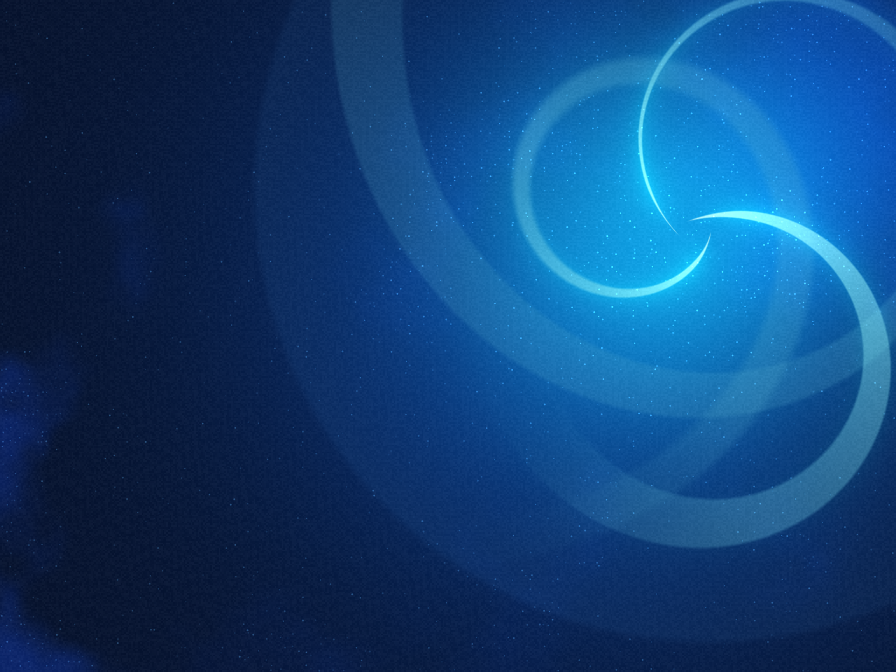
Write a Shadertoy shader that draws this background.

```glsl
// Three luminous spiral ribbons around a cyan glow in a dusty blue night sky.

const float TAU = 6.2831853;
const float SPAN = 7.0;              // sweep in radians at which growth and width apply

const vec3 NIGHT      = vec3(0.035, 0.080, 0.180);
const vec3 BLUE_GLOW  = vec3(0.010, 0.190, 0.460);
const vec3 CYAN_GLOW  = vec3(0.020, 0.350, 0.230);
const vec3 ROYAL_GLOW = vec3(0.000, 0.100, 0.270);
const vec3 RIBBON     = vec3(0.330, 0.680, 0.800);
const vec3 TIP        = vec3(0.760, 0.980, 1.000);
const vec3 DUST       = vec3(0.020, 0.070, 0.230);

const vec2 BLUE_POS  = vec2(0.938, 0.600);
const vec2 CYAN_POS  = vec2(0.990, 0.653);
const vec2 ROYAL_POS = vec2(1.285, 0.826);
const vec2 RING_POS  = vec2(1.056, 0.722);
const float RING_RADIUS = 0.677;
const float STAR_CELLS  = 150.0;
const float GRAIN_CELLS = 384.0;
const float GRAIN       = 0.035;

struct Arm {
    vec2 pole;       // centre the arm winds around, clockwise
    float start;     // angle of the tip
    float radius;    // radius near the tip
    float growth;    // radius gained over SPAN
    float power;     // how late the radius grows
    float tuck;      // inward bend of the tip
    float width;     // half width at SPAN
    float flare;     // how late the ribbon widens
    float body;      // opacity far from the tip
    float soft;      // edge blur
    vec2 fade;       // sweep where the arm dissolves
};

const Arm RIGHT_ARM = Arm(vec2(1.0885, 0.469), 1.90, 0.212, 0.366, 3.4, 0.0,
                          0.066, 1.0, 0.22, 0.002, vec2(3.3, 5.0));
const Arm INNER_ARM = Arm(vec2(0.9375, 0.722), -0.49, 0.161, 0.221, 6.0, 0.024,
                          0.028, 1.0, 0.22, 0.008, vec2(6.6, 7.9));
const Arm OUTER_ARM = Arm(vec2(1.158, 0.792), -2.356, 0.205, 0.366, 3.4, 0.0,
                          0.046, 2.0, 0.17, 0.003, vec2(7.0, 8.4));

float hash(vec2 p) {
    return fract(sin(dot(p, vec2(127.1, 311.7))) * 43758.5453);
}

float noise(vec2 p) {
    vec2 i = floor(p), f = fract(p);
    f = f * f * (3.0 - 2.0 * f);
    return mix(mix(hash(i), hash(i + vec2(1, 0)), f.x),
               mix(hash(i + vec2(0, 1)), hash(i + vec2(1, 1)), f.x), f.y);
}

float fbm(vec2 p) {
    float sum = 0.0, amp = 0.5;
    for (int i = 0; i < 4; i++) {
        sum += amp * noise(p);
        p = p * 2.03 + 17.0;
        amp *= 0.5;
    }
    return sum;
}

float glow(vec2 p, vec2 centre, float size) {
    vec2 q = (p - centre) / size;
    return exp(-dot(q, q));
}

// Lays one tapering spiral ribbon and its tip halo over the colour.
vec3 drawArm(vec3 col, vec2 p, Arm arm, float pixel) {
    vec2 q = p - arm.pole;
    float sweep = mod(arm.start - atan(q.y, q.x), TAU);
    for (int turn = 0; turn < 2; turn++) {
        float t = sweep + TAU * float(turn);
        float s = max(t / SPAN, 0.0001);
        float gain = arm.growth * pow(s, arm.power);
        float r = arm.radius + gain - arm.tuck * exp(-2.0 * t);
        float slope = gain * arm.power / (s * SPAN);
        float d = abs(length(q) - r) * r / length(vec2(r, slope));

        float taper = smoothstep(0.0, 0.5, t);
        float halfWidth = arm.width * pow(s, arm.flare) + 0.002 * taper;
        float edge = pixel + arm.soft * smoothstep(0.5, 4.0, t);
        float cover = 1.0 - smoothstep(-edge, edge, d - halfWidth);
        cover *= smoothstep(0.0, 0.08, t) * (1.0 - smoothstep(arm.fade.x, arm.fade.y, t));

        float alpha = mix(arm.body, 1.0, exp(-0.65 * t));
        col = mix(col, mix(RIBBON, TIP, exp(-0.5 * t)), cover * alpha);
        col += CYAN_GLOW * 0.7 * taper * exp(-0.7 * t - max(d - halfWidth, 0.0) / 0.018);
    }
    return col;
}

// Scattered round specks, one candidate in each grid cell.
float stars(vec2 p, float density, float pixel) {
    vec2 g = p * STAR_CELLS, cell = floor(g);
    vec2 pos = 0.25 + 0.5 * vec2(hash(cell + 3.1), hash(cell + 8.7));
    float size = 0.10 + 0.10 * hash(cell + 5.3);
    float blur = pixel * STAR_CELLS * 0.6;
    float dotMask = 1.0 - smoothstep(size - blur, size + blur, length(fract(g) - pos));
    return dotMask * step(1.0 - density, hash(cell)) * hash(cell + 1.9);
}

void mainImage(out vec4 fragColor, in vec2 fragCoord) {
    vec2 p = fragCoord / iResolution.y;
    float pixel = 1.0 / iResolution.y;

    // Layered glows
    float core = glow(p, CYAN_POS, 0.27);
    vec3 col = NIGHT + BLUE_GLOW * glow(p, BLUE_POS, 0.50)
             + CYAN_GLOW * core + ROYAL_GLOW * glow(p, ROYAL_POS, 0.25);

    // Wide faint ring: crisp outside, dissolving inward
    float inside = RING_RADIUS - length(p - RING_POS);
    col += vec3(0.018, 0.035, 0.045) * smoothstep(-0.008, 0.008, inside) * exp(-max(inside, 0.0) / 0.12);

    // Ribbons
    col = drawArm(col, p, OUTER_ARM, pixel);
    col = drawArm(col, p, INNER_ARM, pixel);
    col = drawArm(col, p, RIGHT_ARM, pixel);

    // Dust clouds, stars and grain
    float cloud = smoothstep(0.45, 0.8, fbm(p * 5.0 + 2.0));
    float leftSide = 1.0 - smoothstep(0.05, 0.35, p.x);
    col += DUST * cloud * (0.25 + 0.75 * leftSide);
    float density = 0.04 + 0.25 * cloud + 0.08 * core;
    col += vec3(0.25, 0.45, 0.55) * stars(p, density, pixel) * (0.5 + 0.5 * core);
    col += GRAIN * (hash(floor(p * GRAIN_CELLS)) - 0.5);

    fragColor = vec4(clamp(col, 0.0, 1.0), 1.0);
}
```
